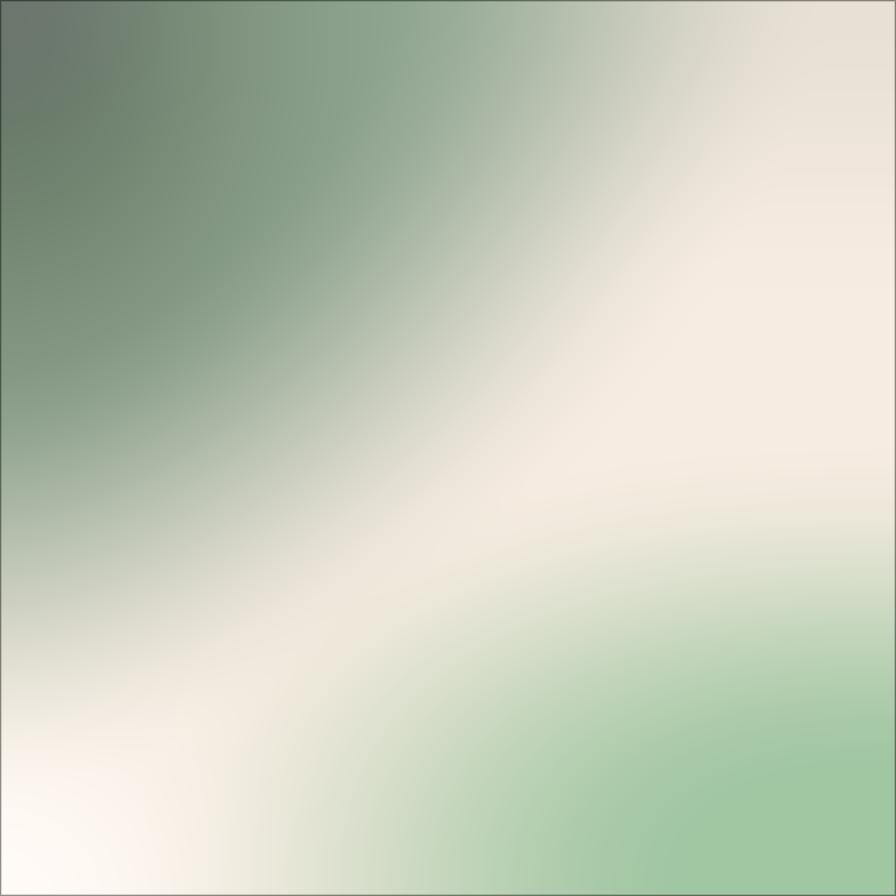
This background is drawn by a Shadertoy shader. Its source:

```glsl
const vec3 CREAM = vec3(0.965, 0.924, 0.882);
const vec3 LINEN = vec3(0.910, 0.878, 0.835);
const vec3 IVORY = vec3(1.000, 0.982, 0.962);
const vec3 MINT  = vec3(0.630, 0.776, 0.635);
const vec3 SAGE  = vec3(0.580, 0.667, 0.580);
const vec3 MOSS  = vec3(0.408, 0.478, 0.404);
const vec3 SLATE = vec3(0.420, 0.460, 0.428);

const vec2 MINT_RADII  = vec2(0.557, 0.329);
const vec2 SAGE_RADII  = vec2(0.677, 0.651);
const vec2 MOSS_RADII  = vec2(0.306, 0.371);
const vec2 MOSS_CENTER = vec2(0.0, 0.948);
const vec2 IVORY_RADII = vec2(0.24, 0.21);
const vec2 SLATE_RADII = vec2(0.17, 0.12);
const float MINT_POWER = 2.4;
const float SAGE_POWER = 1.55;
const float FRAME_WIDTH = 0.0026;
const float FRAME_SHADE = 0.5;

// Superellipse distance: 1 on the contour, 0 at the center
float superellipse(vec2 p, vec2 radii, float power) {
    vec2 q = pow(abs(p) / radii, vec2(power));
    return pow(q.x + q.y, 1.0 / power);
}

// Gaussian glow: 1 at the center
float glow(vec2 p, vec2 radii) {
    vec2 q = p / radii;
    return exp(-dot(q, q));
}

void mainImage(out vec4 fragColor, in vec2 fragCoord) {
    vec2 uv = fragCoord / iResolution.xy;
    vec2 topLeft = uv - vec2(0.0, 1.0);
    vec2 bottomRight = uv - vec2(1.0, 0.0);

    // Warm base, greyer at the top and pale in the lower left
    vec3 color = mix(CREAM, LINEN, smoothstep(0.66, 1.0, uv.y));
    color = mix(color, IVORY, glow(uv, IVORY_RADII));

    // Mint field in the lower right
    float mint = superellipse(bottomRight, MINT_RADII, MINT_POWER);
    color = mix(color, MINT, 1.0 - smoothstep(0.38, 1.55, mint));

    // Sage field with a darker, cool-tinted core in the upper left
    float sage = superellipse(topLeft, SAGE_RADII, SAGE_POWER);
    vec3 core = mix(MOSS, SLATE, glow(topLeft, SLATE_RADII));
    vec3 shade = mix(SAGE, core, glow(uv - MOSS_CENTER, MOSS_RADII));
    color = mix(color, shade, 1.0 - smoothstep(0.6, 1.38, sage));

    // Hairline frame
    vec2 border = min(uv, 1.0 - uv);
    float frame = 1.0 - smoothstep(0.0, FRAME_WIDTH, min(border.x, border.y));
    color *= 1.0 - FRAME_SHADE * frame;

    fragColor = vec4(color, 1.0);
}
```
